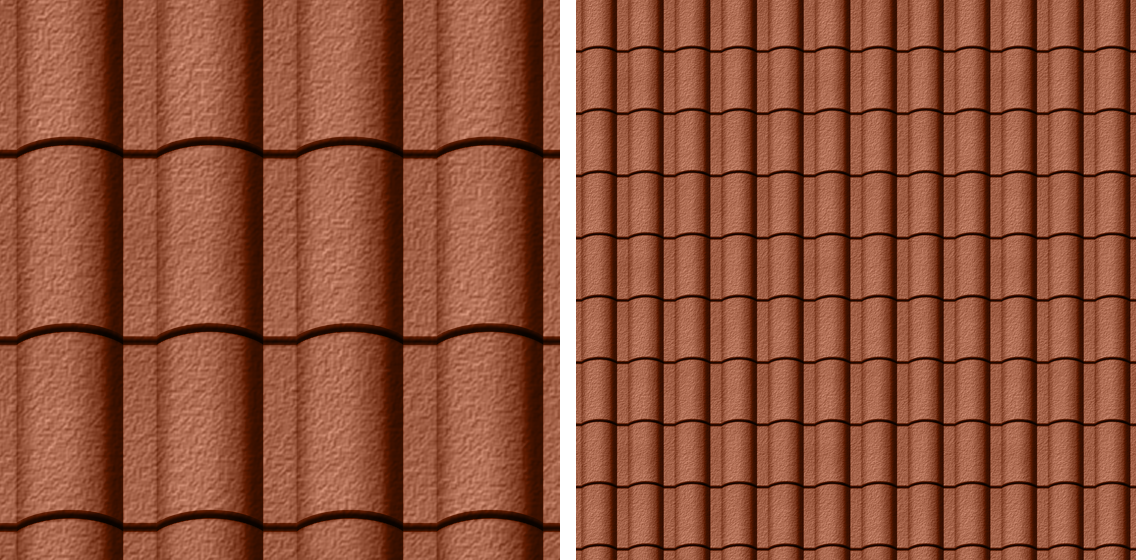
Left, the tile; right, the same tile 3 across and 3 down.
A Shadertoy shader for this texture:

```glsl
// Clay roof tiles: rounded barrels with flat channels between them, in overlapping rows.
// A single tone is built from barrel shading, arched joints and embossed wrapping noise,
// then turned into a terracotta colour. All repeats are whole, so the canvas tiles.

const vec2  TILES         = vec2(4.0, 3.0);  // columns, rows
const float BARREL_LEFT   = 0.030;           // canvas units inside one column
const float BARREL_WIDTH  = 0.190;
const float JOINT_BASE    = 0.0505;          // lower edge of the joint in a row
const float JOINT_HEIGHT  = 0.0155;
const float ARCH_RISE     = 0.0235;
const float ARCH_POWER    = 0.8;
const float CHANNEL_TONE  = 0.635;
const float CREASE_TONE   = 0.54;
const float LIT_TONE      = 0.69;
const float TURNED_TONE   = 0.45;
const float SHADOW_TONE   = 0.22;
const float JOINT_DARK    = 0.10;
const float JOINT_LIP     = 0.35;
const float GRAIN         = 0.50;
const float BLOTCH        = 0.07;
const vec2  GRAIN_PERIODS = vec2(190.0, 101.0);
const vec2  LIGHT_OFFSET  = vec2(-0.0018, 0.0022);

float hash(vec2 p) {
    vec3 q = fract(vec3(p.xyx) * 0.1031);
    q += dot(q, q.yzx + 33.33);
    return fract((q.x + q.y) * q.z);
}

// Value noise that repeats once per canvas
float noise(vec2 uv, float period) {
    vec2 p = uv * period;
    vec2 i = floor(p);
    vec2 f = p - i;
    f = f * f * (3.0 - 2.0 * f);
    vec2 a = mod(i, period);
    vec2 b = mod(i + 1.0, period);
    return mix(mix(hash(a), hash(vec2(b.x, a.y)), f.x),
               mix(hash(vec2(a.x, b.y)), hash(b), f.x), f.y);
}

float clayHeight(vec2 uv) {
    return 0.65 * noise(uv, GRAIN_PERIODS.x) + 0.45 * noise(uv, GRAIN_PERIODS.y);
}

// Shading across a barrel, t = 0 at the left edge and 1 at the right
float barrelTone(float t) {
    float tone = mix(CREASE_TONE, LIT_TONE, smoothstep(0.0, 0.2, t));
    tone = mix(tone, TURNED_TONE, smoothstep(0.42, 0.88, t));
    return mix(tone, SHADOW_TONE, smoothstep(0.76, 0.93, t));
}

// Terracotta colour of a tone; dark tones lose their blue first
vec3 clayColor(float tone) {
    return vec3(tone, max(tone * 0.28, tone - 0.26), max(0.0, tone - 0.36));
}

void mainImage(out vec4 fragColor, in vec2 fragCoord) {
    vec2 uv = fragCoord / iResolution.xy;
    float aa = 0.8 / min(iResolution.x, iResolution.y);
    vec2 cell = fract(uv * TILES) / TILES;

    // Barrel and channel
    float x = cell.x - BARREL_LEFT;
    float t = clamp(x / BARREL_WIDTH, 0.0, 1.0);
    float onBarrel = smoothstep(-aa, aa, x) * smoothstep(-aa, aa, BARREL_WIDTH - x);
    float tone = mix(CHANNEL_TONE, barrelTone(t), onBarrel);
    tone -= 0.08 * exp(-abs(x) / 0.0035);

    // Slow change down each tile, and soft blotches
    float side = 2.0 * t - 1.0;
    float arch = ARCH_RISE * pow(max(0.0, 1.0 - side * side), ARCH_POWER);
    float aboveJoint = cell.y - JOINT_BASE - arch;
    float alongTile = fract(aboveJoint * TILES.y);
    float blotch = 0.6 * noise(uv, 9.0) + 0.4 * noise(uv, 23.0) - 0.5;
    tone *= 1.0 + BLOTCH * blotch + 0.05 * (0.5 - alongTile);
    tone *= 1.0 - 0.16 * smoothstep(0.98, 1.0, alongTile);

    // Joint: dark gap below, brown lip above, blackest on the shaded side
    float v = aboveJoint / JOINT_HEIGHT;
    float shade = onBarrel * smoothstep(0.55, 0.85, t);
    float lip = smoothstep(0.35, 0.95, v) * (1.0 - 0.65 * shade);
    float gap = mix(JOINT_DARK, 0.04, shade);
    float channelGlow = 0.13 * (1.0 - onBarrel) * (1.0 - smoothstep(0.0, 0.45, v));
    float jointTone = mix(gap, JOINT_LIP, lip) + channelGlow;
    float soft = max(aa, 0.0013);
    float onJoint = smoothstep(-soft, soft, aboveJoint)
                  * (1.0 - smoothstep(-soft, soft, aboveJoint - JOINT_HEIGHT));
    tone = mix(tone, jointTone, onJoint);

    // Embossed grain, lit from the upper left
    float relief = clayHeight(uv) - clayHeight(uv + LIGHT_OFFSET);
    tone *= 1.0 + GRAIN * relief;

    fragColor = vec4(clamp(clayColor(tone), 0.0, 1.0), 1.0);
}
```
